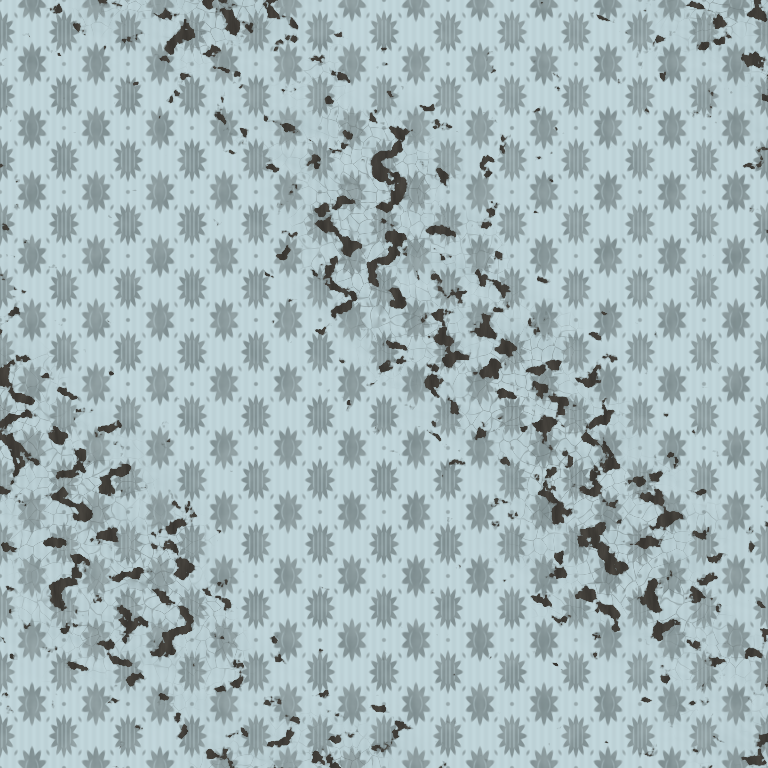
Write a Shadertoy shader that draws this texture.

```glsl
#define REPEATS 12.0
#define RIBS 96.0
#define PAPER vec3(0.75, 0.83, 0.85)
#define CREASE vec3(0.66, 0.74, 0.76)
#define INK vec3(0.50, 0.56, 0.57)
#define FADED_INK vec3(0.58, 0.64, 0.65)
#define RIM vec3(0.38, 0.42, 0.42)
#define BARE vec3(0.25, 0.24, 0.22)
#define FLOWER_SIZE vec2(0.225, 0.325)
#define TEAR_WIDTH 0.6
#define CRACK_SCALE 62.0

vec2 hash2(vec2 p) {
    vec2 q = vec2(dot(p, vec2(127.1, 311.7)), dot(p, vec2(269.5, 183.3)));
    return fract(sin(q) * 43758.5);
}

// Layered sines, roughly -1 to 1
float waves(vec2 p) {
    float sum = 0.0, amp = 0.5;
    for (int i = 0; i < 5; i++) {
        sum += amp * sin(p.x + 1.5 * sin(p.y));
        p = mat2(0.8, 0.6, -0.6, 0.8) * p * 1.8 + 1.3;
        amp *= 0.55;
    }
    return sum;
}

// Cellular noise: zero on the borders between cells
float cellBorder(vec2 p) {
    vec2 cell = floor(p), local = fract(p);
    float near = 8.0, second = 8.0;
    for (int y = -1; y <= 1; y++)
    for (int x = -1; x <= 1; x++) {
        vec2 o = vec2(x, y);
        float d = length(o + hash2(cell + o) - local);
        second = min(second, max(near, d));
        near = min(near, d);
    }
    return second - near;
}

// Coverage of an edge: 1 inside (d < 0)
float fill(float d, float soft) {
    return 1.0 - smoothstep(-soft, soft, d);
}

// Petalled oval; q is scaled so that the tips lie at radius 1
float flower(vec2 q, float petals) {
    return length(q) - 0.84 - 0.17 * cos(petals * atan(q.x, q.y));
}

// Ink coverage of the staggered pattern
float pattern(vec2 g, float px) {
    vec2 a = fract(g + vec2(0.0, 0.5)) - 0.5;
    vec2 b = fract(g + vec2(0.5, 0.0)) - 0.5;
    vec2 qa = a / FLOWER_SIZE, qb = b / FLOWER_SIZE;

    // Flower with an oval ring
    float ink = fill(flower(qa, 10.0), px * 7.0);
    float ring = fill(abs(length(qa * vec2(1.1, 1.0)) - 0.46) - 0.04, px * 5.0);
    ink -= 0.45 * ring * smoothstep(0.15, 0.4, abs(qa.x));

    // Flower with upright slits
    float striped = fill(flower(qb, 12.0), px * 7.0);
    float slit = fill(abs(abs(abs(b.x) - 0.065) - 0.035) - 0.009, px);
    slit *= fill(length(qb) - 0.58, 0.06);
    ink = max(ink, striped - 0.5 * slit);

    // Dots between flowers and slanted ticks in the gaps
    vec2 f = abs(a);
    ink = max(ink, 0.8 * fill(length(f - vec2(0.5, 0.0)) - 0.03, px));
    vec2 t = mat2(0.9, -0.44, 0.44, 0.9) * (f - vec2(0.25, 0.24));
    return max(ink, 0.8 * fill(length(t * vec2(1.0, 0.5)) - 0.019, px));
}

void mainImage(out vec4 fragColor, in vec2 fragCoord) {
    vec2 uv = fragCoord / iResolution.xy;
    float px = 1.0 / iResolution.y;

    // Worn diagonal belts
    float belt = 0.5 + 0.5 * cos(6.2832 * (dot(uv, vec2(0.8, 0.6)) - 0.83) / 0.55);
    float wear = belt + 0.35 * waves(uv * 9.0 + 2.0);

    // Paper with upright ribs and wrinkles
    vec2 slant = mat2(0.94, 0.34, -0.34, 0.94) * uv;
    vec2 fold = slant * vec2(14.0, 45.0) + waves(uv * 12.0);
    float relief = waves(fold) - waves(fold + vec2(0.0, 0.3));
    float worn = smoothstep(0.3, 1.0, wear);
    vec3 col = mix(PAPER, CREASE, clamp(0.65 * worn * (0.4 + relief), 0.0, 1.0));

    // Printed flowers, unevenly faded
    float fade = 0.4 + 0.5 * waves(uv * 70.0) + 0.2 * worn;
    vec3 ink = mix(INK, FADED_INK, clamp(fade, 0.0, 1.0));
    col = mix(col, ink, pattern(uv * REPEATS, px * REPEATS));
    col *= 1.0 + 0.016 * sin(6.2832 * RIBS * uv.x) + 0.03 * worn * relief;

    // Fine crazing inside the worn belts
    vec2 warp = 0.35 * vec2(waves(uv * 25.0), waves(uv * 25.0 + 7.0));
    float craze = fill(cellBorder(uv * CRACK_SCALE + warp * 2.0) - 0.05, 0.07);
    craze *= smoothstep(0.65, 1.25, wear + 0.3 * waves(uv * 30.0));
    col = mix(col, RIM, 0.4 * craze);

    // Torn flakes along larger cracks, with a shaded rim
    float border = cellBorder(slant * vec2(9.0, 20.0) + warp);
    float tear = border - TEAR_WIDTH * (waves(uv * 90.0) + 0.8 * wear - 1.0);
    float soft = px * 25.0;
    col = mix(col, RIM, 0.55 * fill(tear - 0.05, 0.05 + soft));
    vec3 bare = BARE * (1.0 + 0.15 * waves(uv * vec2(300.0, 60.0)));
    col = mix(col, bare, fill(tear, soft));

    fragColor = vec4(col, 1.0);
}
```
